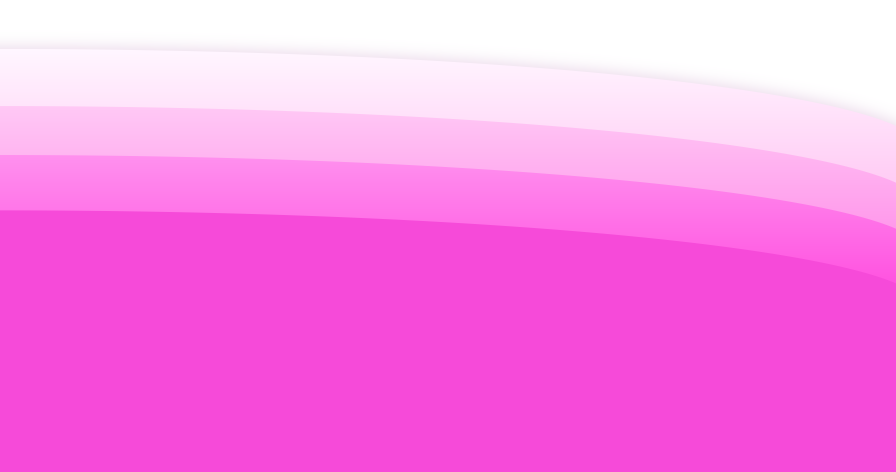
This background is drawn by a Shadertoy shader. Its source:

```glsl
#define ARC_REACH 1.0286
#define FADE_SPAN 0.272
#define SHADOW_COLOR vec3(0.80, 0.62, 0.79)
#define SHADOW_STRENGTH 0.24
#define SHADOW_SOFTNESS 0.026
#define BAND_COUNT 4

// Crest height, arc depth for each band
const vec2 bandShape[BAND_COUNT] = vec2[](
    vec2(0.8963, 0.213), vec2(0.7753, 0.212),
    vec2(0.6716, 0.204), vec2(0.5543, 0.202));

// Band colours at the crest and at the foot of the fade
const vec3 crestColor[BAND_COUNT] = vec3[](
    vec3(1.0, 0.965, 1.0), vec3(1.0, 0.785, 0.96),
    vec3(1.0, 0.565, 0.935), vec3(0.965, 0.29, 0.85));
const vec3 footColor[BAND_COUNT] = vec3[](
    vec3(1.0, 0.805, 0.96), vec3(1.0, 0.59, 0.92),
    vec3(1.0, 0.325, 0.88), vec3(0.965, 0.29, 0.85));

// Approximate distance above an elliptical arc, in canvas heights
float arcDistance(vec2 uv, vec2 shape, float aspect) {
    float s = uv.x / ARC_REACH;
    float rise = sqrt(max(1.0 - s * s, 0.001));
    float arcHeight = shape.x - shape.y * (1.0 - rise);
    float slope = shape.y * s / (rise * ARC_REACH * aspect);
    return (uv.y - arcHeight) / sqrt(1.0 + slope * slope);
}

void mainImage(out vec4 fragColor, in vec2 fragCoord) {
    vec2 uv = fragCoord / iResolution.xy;
    float aspect = iResolution.x / iResolution.y;
    float pixel = 1.0 / iResolution.y;

    // Soft shadow over white above the top band
    float above = max(arcDistance(uv, bandShape[0], aspect), 0.0) / SHADOW_SOFTNESS;
    vec3 color = mix(vec3(1.0), SHADOW_COLOR, SHADOW_STRENGTH * exp(-above * above - above));

    // Layered bands, each with a vertical fade
    for (int i = 0; i < BAND_COUNT; i++) {
        float d = arcDistance(uv, bandShape[i], aspect);
        float fade = clamp((bandShape[i].x - uv.y) / FADE_SPAN, 0.0, 1.0);
        vec3 bandColor = mix(crestColor[i], footColor[i], fade);
        color = mix(color, bandColor, clamp(0.5 - d / pixel, 0.0, 1.0));
    }

    fragColor = vec4(color, 1.0);
}
```
